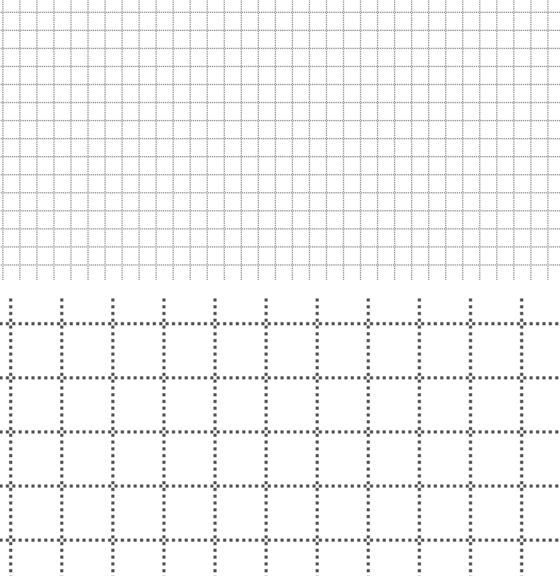
Top, the full canvas; bottom, a detail of the centre.
Give the GLSL for this pattern, as a Shadertoy shader.

```glsl
// Square-ruled paper with thin grey dotted lines on white.

// Ink accumulated up to t along a dash train of unit spacing, dashes centred at 0.5
float inkUpTo(float t, float duty) {
    return duty * (floor(t) + clamp((fract(t) - 0.5) / duty + 0.5, 0.0, 1.0));
}

// Average ink of the dash train within a window centred on t
float dashCoverage(float t, float duty, float window) {
    return (inkUpTo(t + 0.5 * window, duty) - inkUpTo(t - 0.5 * window, duty)) / window;
}

// Share of the filter window covered by a line at distance d
float lineCoverage(float d, float width, float window) {
    return clamp(0.5 * (width + window) - abs(d), 0.0, min(width, window)) / window;
}

void mainImage(out vec4 fragColor, in vec2 fragCoord) {
    vec2 uv = fragCoord / iResolution.y;
    float window = 1.35 / iResolution.y;
    float dotSize = 0.0037;

    // Grid cells, with lines on whole numbers
    vec2 cellSize = vec2(0.06083, 0.06445);
    vec2 cell = (uv - vec2(0.0102, 0.0537)) / cellSize;
    vec2 toLine = (cell - round(cell)) * cellSize;

    // Eight dots per cell side, straddling each crossing
    vec2 spacing = cellSize / 8.0;
    vec2 train = cell * 8.0;
    float rows = lineCoverage(toLine.y, dotSize, window)
               * dashCoverage(train.x, dotSize / spacing.x, window / spacing.x);
    float columns = lineCoverage(toLine.x, dotSize, window)
                  * dashCoverage(train.y, dotSize / spacing.y, window / spacing.y);

    // Grey ink over white paper
    vec3 color = mix(vec3(1.0), vec3(0.3), max(rows, columns));
    fragColor = vec4(color, 1.0);
}
```
